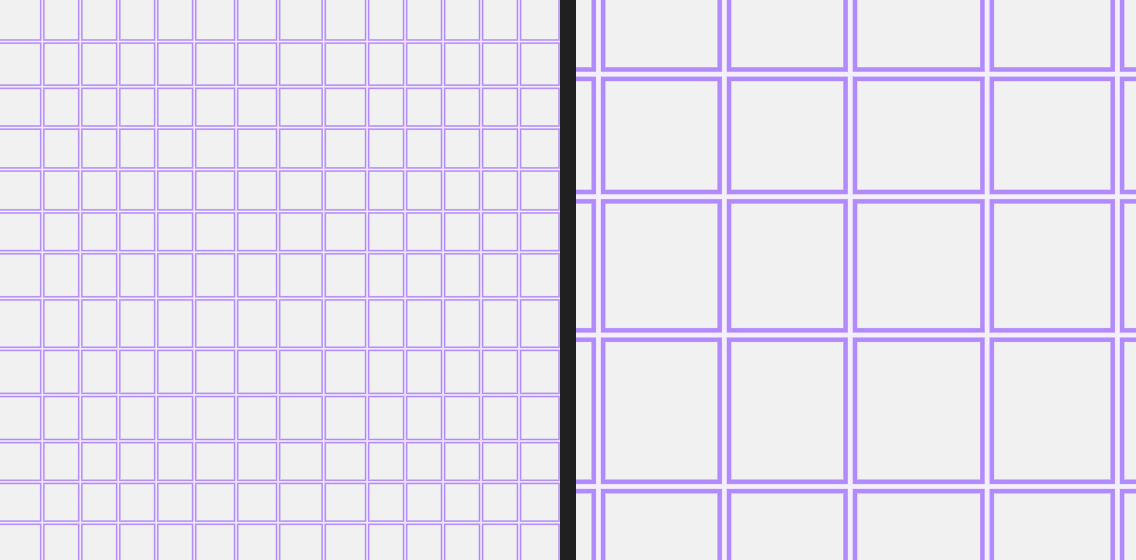
Left, the full canvas; right, a detail of the centre.
This pattern is drawn by a Shadertoy shader. Its source:

```glsl
// Draws a grid of unevenly sized cells, each with a thin violet outline and pale gaps between.

const vec3 CELL_COLOR = vec3(0.945);
const vec3 GAP_COLOR = vec3(0.96, 0.935, 0.99);
const vec3 LINE_COLOR = vec3(0.695, 0.54, 0.985);

const float GAP_HALF = 0.0028;    // gap centre to outline centre
const float LINE_HALF = 0.00135;  // half the outline width
const int COLUMN_GAPS = 14;
const int ROW_GAPS = 12;

// Extra width, spread evenly over the cells between two gap indices
float widening(float index, float first, float last, float extra) {
    return extra * clamp((index - first) / (last - first), 0.0, 1.0);
}

// Gap centre measured from the left edge
float columnGap(float index) {
    return 0.0755 + 0.0678 * index
        + widening(index, 4.0, 8.0, 0.0286)
        + widening(index, 6.0, 7.0, 0.0065)
        + widening(index, 7.0, 8.0, 0.0026)
        + widening(index, 12.0, 13.0, 0.0065);
}

// Gap centre measured from the top edge
float rowGap(float index) {
    return 0.0742 + 0.0729 * index
        + widening(index, 0.0, 1.0, 0.0078)
        + widening(index, 2.0, 4.0, 0.0039)
        + widening(index, 5.0, 9.0, 0.0378)
        + widening(index, 6.0, 7.0, 0.0078);
}

// Distance to the nearest gap centre along either axis
float gapDistance(vec2 p) {
    float d = 1.0;
    for (int i = 0; i < COLUMN_GAPS; i++) {
        d = min(d, abs(p.x - columnGap(float(i))));
    }
    for (int i = 0; i < ROW_GAPS; i++) {
        d = min(d, abs(1.0 - p.y - rowGap(float(i))));
    }
    return d;
}

// Antialiased coverage of the region where the distance is negative
float coverage(float d, float blur) {
    return 1.0 - smoothstep(-blur, blur, d);
}

void mainImage(out vec4 fragColor, in vec2 fragCoord) {
    vec2 p = fragCoord / iResolution.xy;
    float blur = 0.75 / min(iResolution.x, iResolution.y);
    float d = gapDistance(p);

    // Pale gaps first, then the outlines along their borders
    vec3 color = mix(CELL_COLOR, GAP_COLOR, coverage(d - GAP_HALF, blur));
    color = mix(color, LINE_COLOR, coverage(abs(d - GAP_HALF) - LINE_HALF, blur));

    fragColor = vec4(color, 1.0);
}
```
